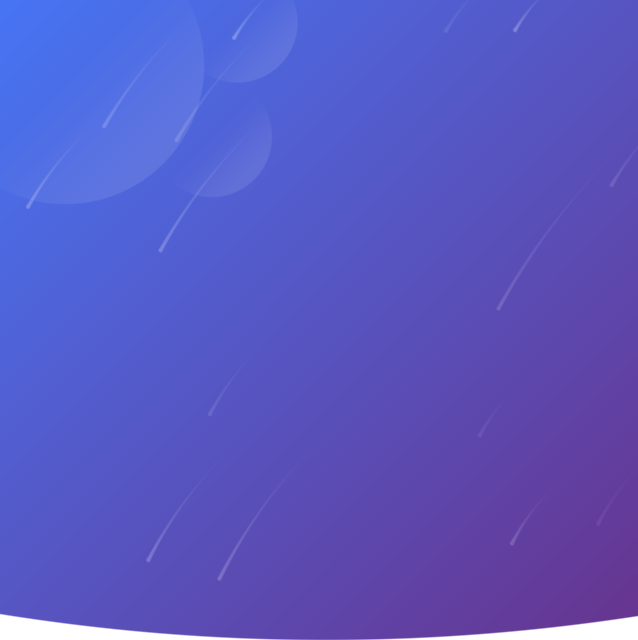
This background is drawn by a Shadertoy shader. Its source:

```glsl
// Blue to violet diagonal gradient with faint discs, meteor streaks and a curved white base.

// Coverage of a disc that fades out towards its upper left half.
float fadingDisc(vec2 p, vec2 centre, float radius, float pixel) {
    vec2 d = p - centre;
    float inside = 1.0 - smoothstep(-pixel, pixel, length(d) - radius);
    return inside * smoothstep(-0.05, 1.0, dot(d, vec2(0.707)) / radius);
}

// Slightly bowed trail: thick and bright at the head, thin and clear at the tail.
float streak(vec2 p, vec2 head, float len, float pixel) {
    vec2 dir = normalize(vec2(0.65 - 0.1 * head.y, -0.77));
    vec2 side = vec2(dir.y, -dir.x);
    vec2 d = p - head;
    float along = dot(d, dir);
    float u = clamp(along / len, 0.0, 1.0);
    float bow = 0.16 * len * u * (1.0 - u);
    float dist = length(vec2(along - u * len, dot(d, side) - bow));
    float halfWidth = mix(0.0032, 0.0008, sqrt(u));
    float body = 1.0 - smoothstep(-pixel, pixel, dist - halfWidth);
    return body * pow(1.0 - u, 1.4);
}

void mainImage(out vec4 fragColor, in vec2 fragCoord) {
    vec2 uv = fragCoord / iResolution.xy;
    float pixel = 1.0 / iResolution.y;
    // Height units, measured down from the top left corner
    vec2 p = vec2(fragCoord.x, iResolution.y - fragCoord.y) * pixel;

    // Diagonal gradient
    float t = 0.5 * (uv.x + 1.0 - uv.y);
    vec3 color = mix(vec3(0.276, 0.458, 0.955), vec3(0.403, 0.204, 0.558), t);

    // Discs: centre and radius
    vec3 discs[3] = vec3[3](
        vec3(0.102, 0.102, 0.217), vec3(0.371, 0.035, 0.094), vec3(0.331, 0.214, 0.094));
    for (int i = 0; i < 3; i++) {
        float glow = fadingDisc(p, discs[i].xy, discs[i].z, pixel);
        color = mix(color, vec3(1.0), 0.1 * glow);
    }

    // Streaks: head and length, ordered from strong to faint
    vec3 streaks[15] = vec3[15](
        vec3(0.366, 0.059, 0.10), vec3(0.805, 0.047, 0.09), vec3(0.044, 0.323, 0.17),
        vec3(0.251, 0.391, 0.27), vec3(0.232, 0.875, 0.205), vec3(0.343, 0.904, 0.27),
        vec3(0.163, 0.197, 0.227), vec3(0.800, 0.849, 0.11), vec3(0.276, 0.219, 0.235),
        vec3(0.779, 0.482, 0.342), vec3(0.956, 0.289, 0.13), vec3(0.328, 0.647, 0.14),
        vec3(0.697, 0.048, 0.11), vec3(0.750, 0.680, 0.09), vec3(0.935, 0.818, 0.125));
    for (int i = 0; i < 15; i++) {
        float strength = mix(0.32, 0.08, float(i) / 14.0);
        float trail = streak(p, streaks[i].xy, streaks[i].z, pixel);
        color = mix(color, vec3(0.9, 0.9, 1.0), strength * trail);
    }

    // White area below the curved lower edge
    float offset = 2.0 * uv.x - 1.02;
    float edge = 0.039 * offset * offset;
    color = mix(vec3(1.0), color, smoothstep(-pixel, pixel, uv.y - edge));

    fragColor = vec4(color, 1.0);
}
```
